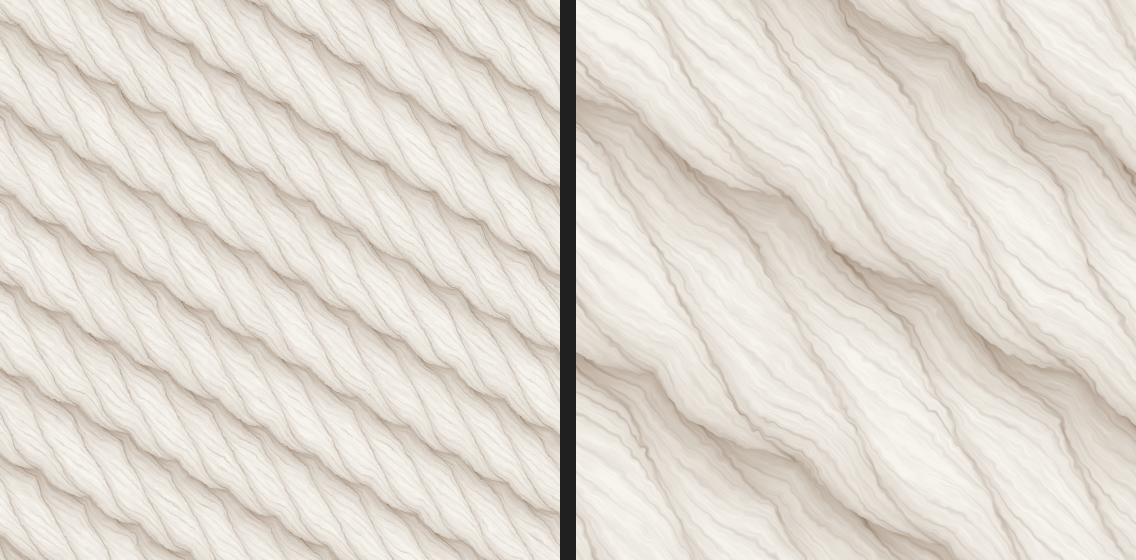
Left, the full canvas; right, a detail of the centre.
Write a Shadertoy shader that draws this texture.

```glsl
// Draws diagonal rows of thick cream cotton rope with twisted strands and fine yarns.

float hash(vec2 p) {
    p = fract(p * vec2(0.1031, 0.1197));
    p += dot(p, p.yx + 33.33);
    return fract((p.x + p.y) * p.x * 7.31 + p.y * 13.7);
}

float noise(vec2 p) {
    vec2 i = floor(p), f = fract(p);
    f = f * f * (3.0 - 2.0 * f);
    return mix(mix(hash(i), hash(i + vec2(1, 0)), f.x),
               mix(hash(i + vec2(0, 1)), hash(i + vec2(1, 1)), f.x), f.y);
}

// Position counted in strands along a rope; v runs from -1 to 1 across it
float strandPhase(float along, float v, float rope) {
    return (along - 0.1 * v - 0.025 * v * v * v) / 0.102 + hash(vec2(rope + 40.0, 7.3));
}

// Darkness at a point measured from the upper left corner
float ropeShade(vec2 p) {
    // Ragged, fuzzy outlines
    p += 0.004 * (vec2(noise(p * 45.0 + 9.0), noise(p * 45.0 + 70.0)) - 0.5);
    p += 0.0022 * (vec2(noise(p * 230.0 + 3.0), noise(p * 230.0 + 50.0)) - 0.5);
    float along = dot(p, vec2(0.862, 0.507));

    // Rows fan out slightly; strands bulge over the row below
    float row = (p.y - 0.189 - 0.591 * p.x) / (0.155 - 0.009 * p.x) + 20.0;
    float groove = floor(row + 0.5);
    float bulge = abs(sin(3.14159 * strandPhase(along, 1.0, groove - 1.0)));
    row -= 0.085 * (bulge - 0.6) * (1.0 - smoothstep(0.0, 0.5, abs(row - groove)));
    float rope = floor(row);
    float v = 2.0 * fract(row) - 1.0;

    // Strands
    float phase = strandPhase(along, v, rope) + 0.14 * (noise(p * 14.0 + rope) - 0.5);
    float strand = floor(phase);
    float s = fract(phase);
    float c = s - 0.5;
    float seam = min(s, 1.0 - s);
    float tint = hash(vec2(strand + 60.0, rope + 11.0));

    // Yarns follow the rope and bend towards the seams
    float yarn = 3.6 * (v - 0.2 * c - 2.2 * c * c * c) + 5.0 * tint
               + 0.55 * (noise(vec2(along * 22.0, v * 2.5 + rope * 9.0)) - 0.5);
    float crease = abs(fract(yarn) - 0.5);
    float wear = noise(vec2(along * 26.0 + rope * 5.0, floor(yarn) * 3.7 + strand * 7.0 + 90.0));
    float fibre = noise(vec2(along * 55.0, yarn * 7.0 + strand * 13.0 + 200.0));
    float hair = noise(vec2(along * 120.0, yarn * 17.0 + strand * 5.0 + 400.0));

    float d = 0.01 + 0.05 * tint;
    // Round body of the rope, in shade along its upper side
    d += 0.30 * (1.0 - smoothstep(-1.0, -0.1, v)) + 0.17 * smoothstep(0.35, 1.0, v);
    // Round strands with thin seams
    d += 0.17 * (1.0 - smoothstep(0.0, 0.3, s)) + 0.10 * smoothstep(0.72, 1.0, s);
    d += (0.16 + 0.25 * noise(p * 30.0)) * (1.0 - smoothstep(0.0, 0.045, seam));
    // Yarn creases and fibres
    d += (0.04 + 0.26 * wear * wear) * (1.0 - smoothstep(0.0, 0.13, crease));
    d += 0.05 * (1.0 - smoothstep(0.0, 0.4, crease));
    d += 0.13 * (fibre - 0.5) + 0.10 * (hair - 0.5);
    // Grooves between ropes
    float top = v + 1.0, bottom = 1.0 - v;
    d += 0.42 * exp(-top * 8.0) + 0.30 * exp(-bottom * 18.0);
    return d;
}

void mainImage(out vec4 fragColor, in vec2 fragCoord) {
    // Four samples per pixel smooth all edges
    float d = 0.0;
    for (int i = 0; i < 4; i++) {
        vec2 offset = vec2(i % 2, i / 2) * 0.5 - 0.25;
        vec2 p = (fragCoord + offset) / iResolution.xy;
        d += 0.25 * ropeShade(vec2(p.x, 1.0 - p.y));
    }
    vec3 cream = vec3(0.965, 0.955, 0.93);
    vec3 shadeLoss = vec3(0.29, 0.35, 0.39);
    fragColor = vec4(cream - clamp(d, 0.0, 1.3) * shadeLoss, 1.0);
}
```
